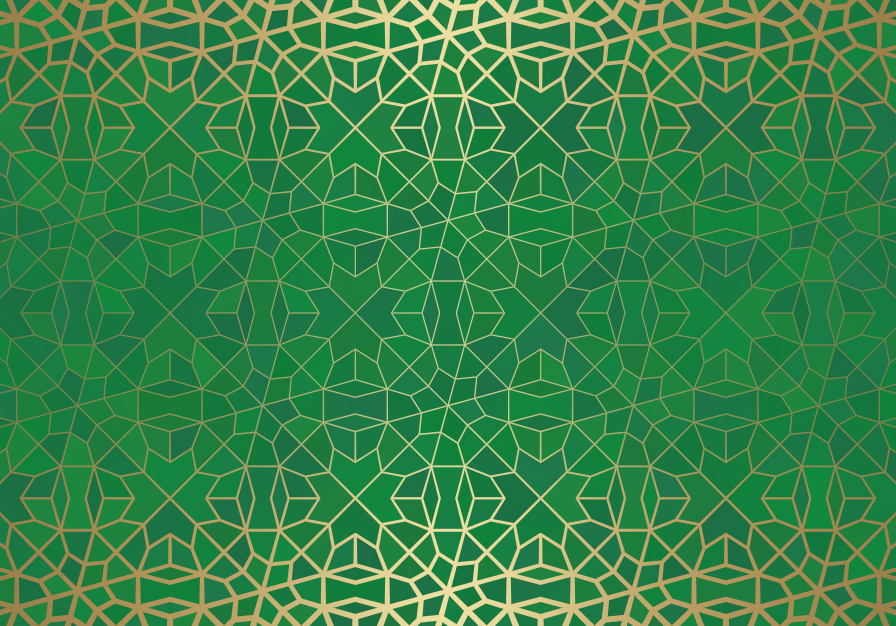
A Shadertoy shader for this pattern:

```glsl
// Golden star lattice over faceted green cells. Each square repeat folds by two
// diagonal mirrors into one triangle, where segments give the lines and side
// tests give the cell; lines swell toward the top and bottom of the canvas.

const float UNIT = 0.148;          // half a repeat, in canvas heights
const float THIN = 0.0019;         // line width at mid height
const float SWELL = 0.0080;        // extra width at top and bottom
const float SWELL_POWER = 2.8;
const float GLOW_SPREAD = 0.28;    // half-width of the bright column
const vec3 GREEN = vec3(0.065, 0.515, 0.235);
const vec3 TEAL = vec3(0.115, 0.445, 0.280);
const vec3 LEAF = vec3(0.125, 0.505, 0.235);
const vec3 TAN = vec3(0.69, 0.57, 0.34);
const vec3 CREAM = vec3(0.93, 0.87, 0.63);

// Lattice nodes in the folded triangle: hub at (0,0), crossings at (+-1,1)
const vec2 HUB = vec2(0.0);
const vec2 CROSSING = vec2(1.0);
const vec2 ARM = vec2(0.18, 0.655);
const vec2 LENS_IN = vec2(0.09, 1.0);
const vec2 LENS_OUT = vec2(0.28, 1.0);
const vec2 TIP = vec2(0.61, 1.0);
const vec2 SHOULDER = vec2(0.46, 0.765);
const vec2 FORK = vec2(0.717, 0.717);
const vec2 MID = vec2(0.4175, 0.4175);
const vec2 KITE_SIDE = vec2(0.079, 0.287);
const vec2 KITE_TIP = vec2(0.31, 0.31);
const vec2 WIDE_TIP = vec2(-0.105, 0.405);
const vec2 WIDE_SIDE = vec2(-0.21, 0.21);

float hash(vec2 p) {
    vec3 q = fract(vec3(p.xyx) * 0.1031);
    q += dot(q, q.yzx + 33.33);
    return fract((q.x + q.y) * q.z);
}

float segment(vec2 p, vec2 a, vec2 b) {
    vec2 ab = b - a;
    return length(p - a - ab * clamp(dot(p - a, ab) / dot(ab, ab), 0.0, 1.0));
}

bool leftOf(vec2 p, vec2 a, vec2 b) {
    vec2 ab = b - a, ap = p - a;
    return ab.x * ap.y - ab.y * ap.x > 0.0;
}

// Distance to the nearest line
float lattice(vec2 p) {
    vec2 q = vec2(abs(p.x), p.y);
    // Flower and crossing, alike on both sides
    float d = segment(q, vec2(0.0, ARM.y), ARM);
    d = min(d, segment(q, ARM, LENS_IN));
    d = min(d, segment(q, ARM, LENS_OUT));
    d = min(d, segment(q, LENS_OUT, TIP));
    d = min(d, segment(q, TIP, SHOULDER));
    d = min(d, segment(q, SHOULDER, ARM));
    d = min(d, segment(q, SHOULDER, FORK));
    d = min(d, segment(q, ARM, MID));
    // Six-rayed hub
    d = min(d, segment(p, HUB, ARM));
    d = min(d, segment(p, KITE_SIDE, KITE_TIP));
    d = min(d, segment(p, KITE_TIP, CROSSING));
    d = min(d, segment(p, HUB, vec2(-1.0, 1.0)));
    d = min(d, segment(p, KITE_SIDE, WIDE_TIP));
    d = min(d, segment(p, WIDE_TIP, WIDE_SIDE));
    return min(d, segment(p, WIDE_TIP, vec2(-ARM.x, ARM.y)));
}

// Centre of the cell that holds p
vec2 cellCentre(vec2 p) {
    vec2 q = vec2(abs(p.x), p.y);
    float s = p.x < 0.0 ? -1.0 : 1.0;
    bool outer = q.x < ARM.x ? q.y > ARM.y : q.x + q.y > ARM.x + ARM.y;
    if (outer) {
        if (leftOf(q, ARM, LENS_IN)) return vec2(0.0, 1.0);
        if (leftOf(q, ARM, LENS_OUT)) return vec2(s * 0.185, 1.0);
        if (leftOf(q, ARM, SHOULDER) && leftOf(q, SHOULDER, TIP)) return vec2(s * 0.4, 0.86);
        return leftOf(q, SHOULDER, FORK) ? vec2(s * 0.8, 1.0) : vec2(s * 0.45, 0.64);
    }
    if (!leftOf(p, HUB, ARM))
        return leftOf(p, KITE_SIDE, KITE_TIP) ? vec2(0.24, 0.43) : vec2(0.17);
    if (!leftOf(p, WIDE_TIP, KITE_SIDE) && !leftOf(p, WIDE_SIDE, WIDE_TIP))
        return vec2(-0.05, 0.22);
    return leftOf(p, vec2(-ARM.x, ARM.y), WIDE_TIP) ? vec2(0.02, 0.52) : vec2(-0.25, 0.43);
}

void mainImage(out vec4 fragColor, in vec2 fragCoord) {
    vec2 canvas = (fragCoord - 0.5 * iResolution.xy) / iResolution.y;
    vec2 world = canvas / UNIT - vec2(0.0, 1.0);
    vec2 tile = 2.0 * floor(0.5 * world + 0.5);

    // Fold the repeat, then unfold the cell centre for a stable identity
    vec2 p = world - tile;
    bool flipped = p.x + p.y < 0.0;
    if (flipped) p = -p.yx;
    bool swapped = p.x > p.y;
    if (swapped) p = p.yx;
    vec2 centre = cellCentre(p);
    if (swapped) centre = centre.yx;
    if (flipped) centre = -centre.yx;
    centre += tile;

    // Cell tone with a slight slope across each facet
    vec2 id = floor(centre * 20.0 + 0.5) + 400.0;
    float angle = 6.2832 * hash(id + 17.0);
    float slope = dot(world - centre, vec2(cos(angle), sin(angle)));
    vec3 color = mix(GREEN, TEAL, clamp(hash(id) + 0.5 * slope, 0.0, 1.0));
    color = mix(color, LEAF, 0.7 * step(0.72, hash(id + 71.0)));
    color *= 0.95 + 0.10 * hash(id + 43.0);

    // Gold lines, brightest along the middle column
    float rise = pow(min(abs(2.0 * canvas.y), 1.0), SWELL_POWER);
    float halfWidth = 0.5 * (THIN + SWELL * rise);
    float cover = clamp((halfWidth - lattice(p) * UNIT) * iResolution.y + 0.5, 0.0, 1.0);
    float glow = exp(-pow(canvas.x / GLOW_SPREAD, 2.0));
    vec3 gold = mix(TAN, CREAM, glow) * (1.0 - 0.12 * smoothstep(0.4, 0.75, abs(canvas.x)));
    float strength = mix(0.72 + 0.15 * glow, 1.0, smoothstep(0.0, 0.3, rise));
    fragColor = vec4(mix(color, gold, cover * strength), 1.0);
}
```
